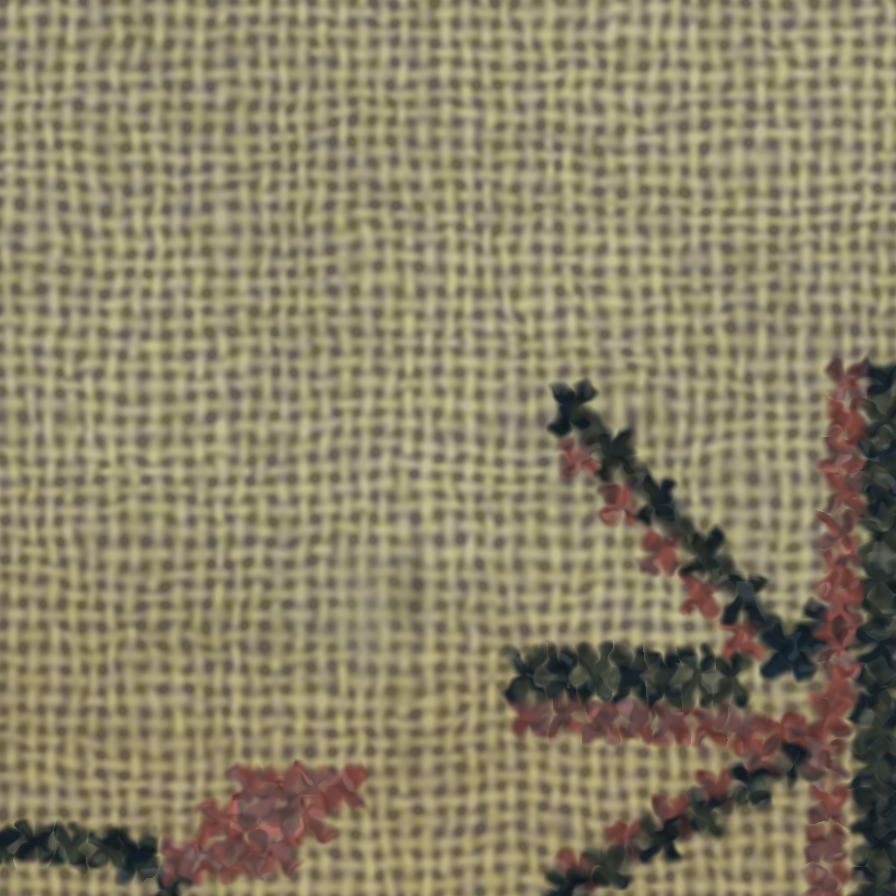
Write a Shadertoy shader that draws this texture.

```glsl
#define THREADS 43.0
#define WOBBLE 0.55
#define FUZZ 0.012
#define EDGE 0.008
#define THREAD_COLOR vec3(0.70, 0.68, 0.53)
#define GAP_COLOR vec3(0.41, 0.38, 0.31)
#define STAIN_COLOR vec3(0.985, 0.945, 0.89)
#define NAVY vec3(0.06, 0.10, 0.13)
#define GREEN vec3(0.17, 0.20, 0.17)
#define RED vec3(0.47, 0.26, 0.23)
#define PLUM vec3(0.35, 0.25, 0.25)

const float PI = 3.14159;

float hash(vec2 p) {
    return fract(sin(dot(p, vec2(127.1, 311.7))) * 43758.5453);
}

float noise(vec2 p) {
    vec2 i = floor(p), f = fract(p);
    f = f * f * (3.0 - 2.0 * f);
    return mix(mix(hash(i), hash(i + vec2(1, 0)), f.x),
               mix(hash(i + vec2(0, 1)), hash(i + vec2(1, 1)), f.x), f.y);
}

float segmentDistance(vec2 p, vec2 a, vec2 b) {
    vec2 d = b - a;
    return length(p - a - d * clamp(dot(p - a, d) / dot(d, d), 0.0, 1.0));
}

// Plain weave of uneven threads with soft dark gaps
vec3 linen(vec2 p) {
    vec2 q = p * THREADS;
    q += WOBBLE * (vec2(noise(p * vec2(14, 7)), noise(p * vec2(7, 14) + 31.0)) - 0.5);
    q += 0.25 * (vec2(noise(q * 0.8 + 5.0), noise(q * 0.8 + 57.0)) - 0.5);
    vec2 id = floor(q);
    vec2 profile = 0.5 - 0.5 * cos(2.0 * PI * q);
    float over = sin(PI * q.x) * sin(PI * q.y);
    float warp = profile.x * (0.76 + 0.24 * over);
    float weft = profile.y * (0.66 - 0.22 * over);
    float height = warp + weft - warp * weft;

    // Slubs along each thread, then fibre grain
    float slub = noise(vec2(id.x * 7.3, p.y * 6.0)) * profile.x
               + noise(vec2(p.x * 6.0, id.y * 5.7 + 90.0)) * profile.y - 0.5;
    height += 0.15 * slub + 0.34 * (noise(q * 2.3) - 0.5);
    vec3 col = mix(GAP_COLOR, THREAD_COLOR, clamp(height, 0.0, 1.15));
    col += (noise(q * 1.7 + 70.0) - 0.5) * vec3(0.03, 0.04, -0.06);

    // Broad ageing low down, with a pale streak and a dull crease
    float age = smoothstep(0.45, 0.15, p.y + 0.25 * (noise(p * 5.0) - 0.5));
    col *= mix(vec3(1.0), STAIN_COLOR, age);
    vec2 s = (p - vec2(0.41, 0.32)) / vec2(0.035, 0.07);
    col = mix(col, vec3(0.62, 0.60, 0.50), 0.4 * exp(-dot(s, s)));
    s = (p - vec2(0.46, 0.34)) / vec2(0.018, 0.045);
    col *= 1.0 - 0.17 * exp(-dot(s, s));
    return col * (0.96 + 0.08 * noise(p * 6.0 + 12.0));
}

// A run of cross stitches from a to b, over a partial fill
void stitches(inout vec3 col, vec2 p, vec2 a, vec2 b, float count,
              vec2 arm, float fill, vec3 tint, vec3 altTint) {
    vec2 run = b - a;
    float steps = count - 1.0;
    float k = clamp(round(dot(p - a, run) / dot(run, run) * steps), 0.0, steps);
    vec2 seed = a * 91.0 + k;
    vec2 jitter = 0.007 * (vec2(hash(seed), hash(seed + 4.7)) - 0.5);
    vec2 d = abs(p - a - run * k / steps - jitter);
    float cross = segmentDistance(d, vec2(0), arm) - 0.008;
    float band = segmentDistance(p, a, b) - min(arm.x, arm.y);
    float cover = smoothstep(EDGE, -EDGE * 0.6, cross);
    cover = max(cover, fill * smoothstep(EDGE, -EDGE, band));

    // Yarn shade and sheen
    float shade = 0.75 * noise(p * 65.0 + 8.0) + 0.25 * hash(seed + 9.1);
    vec3 yarn = mix(tint, altTint, smoothstep(0.3, 0.75, shade));
    yarn *= 0.75 + 0.5 * noise(p * 110.0);
    yarn += 0.12 * smoothstep(0.6, 0.95, noise(p * 90.0 + 20.0));
    col = mix(col, yarn, cover * 0.95);
}

void mainImage(out vec4 fragColor, in vec2 fragCoord) {
    vec2 p = fragCoord / iResolution.xy;
    vec3 col = linen(p);
    vec2 s = p + FUZZ * (vec2(noise(p * 75.0), noise(p * 75.0 + 40.0)) - 0.5);
    vec2 small = vec2(0.013, 0.014);

    // Upper diagonal branch
    stitches(col, s, vec2(0.648, 0.488), vec2(0.828, 0.285), 5.0, small, 0.3, RED, PLUM);
    stitches(col, s, vec2(0.637, 0.545), vec2(0.883, 0.277), 6.0, vec2(0.014, 0.019), 0.8, NAVY, GREEN * 0.7);

    // Horizontal branch
    stitches(col, s, vec2(0.593, 0.201), vec2(0.91, 0.178), 9.0, small, 0.45, RED * 0.9, PLUM);
    stitches(col, s, vec2(0.588, 0.247), vec2(0.815, 0.243), 7.0, vec2(0.013, 0.022), 0.75, NAVY, GREEN);

    // Lower diagonal branch
    stitches(col, s, vec2(0.90, 0.180), vec2(0.645, 0.030), 6.0, small, 0.3, RED * 0.9, PLUM);
    stitches(col, s, vec2(0.893, 0.152), vec2(0.63, 0.005), 6.0, vec2(0.013, 0.015), 0.6, NAVY, GREEN);

    // Upright stem
    stitches(col, s, vec2(0.988, 0.575), vec2(0.982, 0.01), 14.0, vec2(0.023, 0.019), 0.85, NAVY, GREEN);
    stitches(col, s, vec2(0.875, 0.268), vec2(0.925, 0.302), 2.0, vec2(0.018), 0.8, NAVY, NAVY * 1.3);
    stitches(col, s, vec2(0.945, 0.575), vec2(0.934, 0.24), 9.0, vec2(0.014, 0.016), 0.5, RED, PLUM);
    stitches(col, s, vec2(0.926, 0.20), vec2(0.921, 0.01), 5.0, small, 0.4, RED * 0.9, PLUM);

    // Lower left sprig
    stitches(col, s, vec2(0.0, 0.060), vec2(0.155, 0.050), 5.0, vec2(0.013, 0.015), 0.65, NAVY, GREEN);
    stitches(col, s, vec2(0.155, 0.040), vec2(0.19, 0.006), 2.0, small, 0.4, NAVY, GREEN);
    for (float i = 0.0; i < 3.0; i++) {
        vec2 start = vec2(0.205 + 0.037 * i, 0.042 + 0.040 * i);
        stitches(col, s, start, start + vec2(0.105, 0.003), 4.0, vec2(0.015, 0.016), 0.75, RED, PLUM * 1.15);
    }

    fragColor = vec4(clamp(col, 0.0, 1.0), 1.0);
}
```
